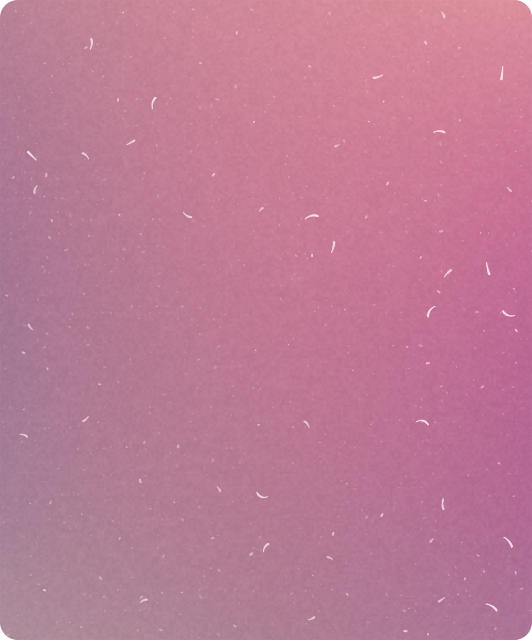
This background is drawn by a Shadertoy shader. Its source:

```glsl
// Gradient colours: left, middle and right of each row
const vec3 TOP_L = vec3(0.73, 0.51, 0.59);
const vec3 TOP_M = vec3(0.82, 0.54, 0.60);
const vec3 TOP_R = vec3(0.86, 0.56, 0.61);
const vec3 MID_L = vec3(0.645, 0.465, 0.575);
const vec3 MID_M = vec3(0.755, 0.475, 0.58);
const vec3 MID_R = vec3(0.745, 0.41, 0.58);
const vec3 LOW_L = vec3(0.68, 0.555, 0.61);
const vec3 LOW_M = vec3(0.68, 0.50, 0.58);
const vec3 LOW_R = vec3(0.675, 0.455, 0.59);

const vec3 PAPER = vec3(1.0);
const vec3 DUST = vec3(0.98, 0.90, 0.92);
const float CORNER_RADIUS = 0.028;
const float GRAIN_SCALE = 260.0;
const float GRAIN_AMOUNT = 0.045;

// Rows of cells per canvas height, and share of cells filled
const float FIBRE_ROWS = 11.0;
const float FIBRE_SHARE = 0.42;
const float SPECK_ROWS = 34.0;
const float SPECK_SHARE = 0.25;
const float MOTE_ROWS = 95.0;
const float MOTE_SHARE = 0.28;

vec3 hash3(vec2 p) {
    vec3 q = fract(vec3(p.xyx) * vec3(0.1031, 0.1030, 0.0973));
    q += dot(q, q.yxz + 33.33);
    return fract((q.xxy + q.yzz) * q.zyx);
}

float valueNoise(vec2 p) {
    vec2 cell = floor(p);
    vec2 f = smoothstep(0.0, 1.0, fract(p));
    float low = mix(hash3(cell).x, hash3(cell + vec2(1, 0)).x, f.x);
    float high = mix(hash3(cell + vec2(0, 1)).x, hash3(cell + 1.0).x, f.x);
    return mix(low, high, f.y);
}

// Parabola through three values at t = 0, 0.5 and 1
vec3 blend3(vec3 a, vec3 b, vec3 c, float t) {
    return a * (1.0 - t) * (1.0 - 2.0 * t)
         + b * 4.0 * t * (1.0 - t)
         + c * t * (2.0 * t - 1.0);
}

vec3 gradient(vec2 uv) {
    vec3 low = blend3(LOW_L, LOW_M, LOW_R, uv.x);
    vec3 mid = blend3(MID_L, MID_M, MID_R, uv.x);
    vec3 top = blend3(TOP_L, TOP_M, TOP_R, uv.x);
    return blend3(low, mid, top, uv.y);
}

// Coverage of a shape edge, given its distance
float cover(float d, float pixel) {
    return 1.0 - smoothstep(-0.6 * pixel, 0.6 * pixel, d);
}

// One randomly bent, randomly turned hair per filled cell
float fibres(vec2 p, float pixel) {
    vec2 cell = floor(p * FIBRE_ROWS);
    vec3 place = hash3(cell + 17.0);
    vec3 form = hash3(cell + 71.0);
    vec2 q = p - (cell + 0.2 + 0.6 * place.xy) / FIBRE_ROWS;
    float angle = 6.2832 * form.x;
    q = mat2(cos(angle), -sin(angle), sin(angle), cos(angle)) * q;
    float halfLength = mix(0.003, 0.010, form.y);
    q.y += (form.z - 0.5) * 90.0 * q.x * q.x;
    float taper = 1.0 - 0.5 * smoothstep(-halfLength, halfLength, q.x);
    q.x -= clamp(q.x, -halfLength, halfLength);
    float shape = cover(length(q) - 0.0019 * taper, pixel);
    return shape * step(place.z, FIBRE_SHARE) * mix(0.55, 0.95, form.y);
}

// One small oval grain of dust per filled cell
float dust(vec2 p, float rows, float share, float radius, float pixel) {
    vec2 cell = floor(p * rows);
    vec3 place = hash3(cell + rows);
    vec3 form = hash3(cell + rows + 53.0);
    vec2 q = p - (cell + 0.25 + 0.5 * place.xy) / rows;
    vec2 axis = vec2(cos(6.2832 * form.x), sin(6.2832 * form.x));
    q -= axis * clamp(dot(q, axis), -radius, radius) * form.y;
    float shape = cover(length(q) - radius * mix(0.5, 1.0, form.y), pixel);
    return shape * step(place.z, share) * mix(0.2, 1.0, form.z * form.z);
}

void mainImage(out vec4 fragColor, in vec2 fragCoord) {
    vec2 uv = fragCoord / iResolution.xy;
    vec2 p = fragCoord / iResolution.y;
    float pixel = 1.0 / iResolution.y;

    // Soft gradient with fine grain
    vec3 color = gradient(uv);
    float grain = 0.65 * valueNoise(p * GRAIN_SCALE)
                + 0.35 * valueNoise(p * GRAIN_SCALE * 0.47 + 31.0);
    color += GRAIN_AMOUNT * (grain - 0.5);

    // Dust, from the finest motes to the bright hairs
    float motes = dust(p, MOTE_ROWS, MOTE_SHARE, 0.0011, pixel);
    float specks = dust(p, SPECK_ROWS, SPECK_SHARE, 0.0017, pixel);
    color = mix(color, DUST, 0.30 * motes);
    color = mix(color, DUST, 0.75 * specks);
    color = mix(color, DUST, fibres(p, pixel));

    // Rounded card on paper
    vec2 halfSize = 0.5 * iResolution.xy / iResolution.y;
    vec2 corner = abs(p - halfSize) - halfSize + CORNER_RADIUS;
    float card = length(max(corner, 0.0)) - CORNER_RADIUS;
    fragColor = vec4(mix(PAPER, color, cover(card, pixel)), 1.0);
}
```
